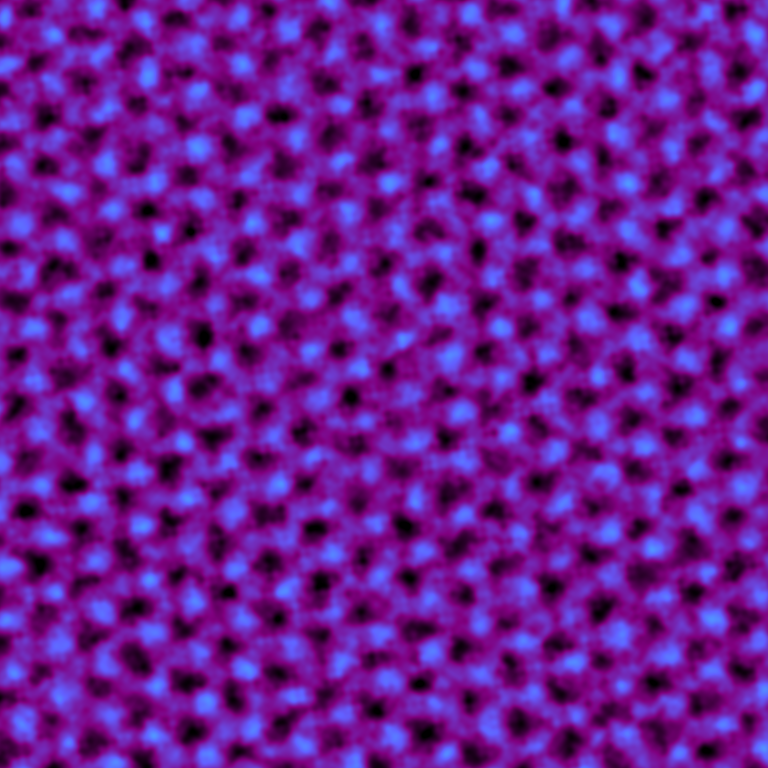
Reproduce this pattern procedurally as a Shadertoy shader.

```glsl
// Honeycomb atomic lattice: dark hollows, bright and faint alternating sites, grainy scan noise.

const float TAU = 6.2831853;

float hash(vec2 p) {
    return fract(sin(dot(p, vec2(127.1, 311.7))) * 43758.5453);
}

// Smooth value noise centred on zero
float noise(vec2 p) {
    vec2 i = floor(p), f = fract(p);
    f = f * f * (3.0 - 2.0 * f);
    return mix(mix(hash(i), hash(i + vec2(1, 0)), f.x),
               mix(hash(i + vec2(0, 1)), hash(i + vec2(1, 1)), f.x), f.y) - 0.5;
}

// Sum of three cosines with the hexagonal symmetry of the lattice
float hexWave(vec3 phase) {
    return dot(cos(TAU * phase), vec3(1.0));
}

// Surface height from lattice coordinates; integers are hollow centres
float latticeHeight(vec2 c) {
    vec3 phase = vec3(c, -c.x - c.y);
    float height = 0.58 - 0.155 * hexWave(phase);
    height += 0.075 * dot(sin(TAU * phase), vec3(1.0)); // unequal sites
    height += 0.02 * hexWave(phase - phase.yzx);        // rounder sites
    height -= 0.02 * hexWave(2.0 * phase);              // dips between sites
    return height;
}

// Black to purple, then through violet to light blue
vec3 palette(float t) {
    float upper = max(t - 0.5, 0.0);
    return clamp(vec3(min(t, 0.5) - 0.23 * upper, 0.75 * upper, t), 0.0, 1.0);
}

void mainImage(out vec4 fragColor, in vec2 fragCoord) {
    vec2 uv = fragCoord / iResolution.y;

    // Small drift makes each cell slightly irregular
    vec2 drift = vec2(noise(uv * 26.0 + 7.3), noise(uv * 26.0 + 41.9));
    vec2 p = uv + 0.014 * drift;

    // Slanted lattice vectors, one nearly vertical
    mat2 basis = mat2(0.0060, -0.0682, 0.0633, -0.0275);
    float height = latticeHeight(inverse(basis) * (p - vec2(0.5625, 0.6315)));

    // Blotchy grain at two scales
    height += 0.36 * noise(uv * 58.0 + 13.7);
    height += 0.20 * noise(mat2(0.8, 0.6, -0.6, 0.8) * uv * 110.0 + 29.1);

    fragColor = vec4(palette(height), 1.0);
}
```
